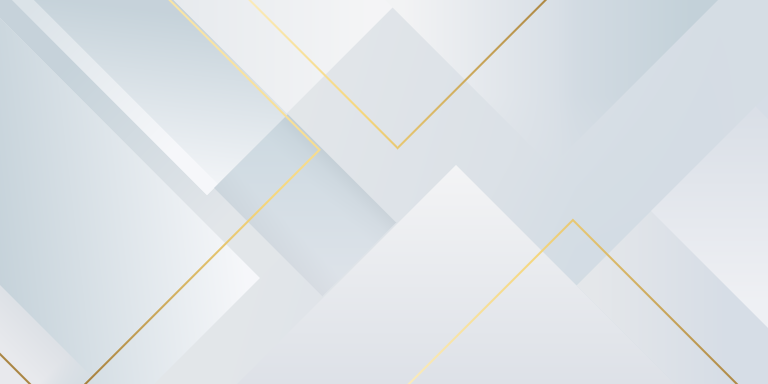
This background is drawn by a WebGL 1 fragment shader. Its source:

```glsl
precision highp float;
// Pale overlapping panels turned by 45 degrees, crossed by thin gold chevrons.
// Panels are boxes in diagonal axes (x + y, x - y), each with a soft gradient;
// lengths are in canvas heights and y is measured down from the top.
uniform vec2 u_resolution;

const vec3 STEEL = vec3(0.775, 0.825, 0.855);
const vec3 MIST = vec3(0.835, 0.865, 0.895);
const vec3 SILVER = vec3(0.885, 0.900, 0.915);
const vec3 SNOW = vec3(0.965, 0.970, 0.980);
const float FAR = 9.0;

// Linear position of v between a and b, limited to 0..1
float ramp(float a, float b, float v) {
  return clamp((v - a) / (b - a), 0.0, 1.0);
}

// Coverage of a diagonal box with corners lo and hi
float panel(vec2 q, vec2 lo, vec2 hi, float pixel) {
  vec2 inside = min(q - lo, hi - q);
  return clamp(0.5 + min(inside.x, inside.y) / (1.414 * pixel), 0.0, 1.0);
}

// Coverage of a thin right-angled line; side selects the quadrant it bounds
float chevron(vec2 q, vec2 corner, vec2 side, float pixel) {
  vec2 m = (q - corner) * side;
  float dist = abs(min(m.x, m.y)) / 1.414;
  return clamp(0.5 + (0.0027 - dist) / pixel, 0.0, 1.0);
}

// Metal tone from pale (0) through yellow to bronze (1)
vec3 gold(float tone) {
  vec3 pale = vec3(0.98, 0.92, 0.73);
  vec3 yellow = vec3(0.96, 0.84, 0.49);
  vec3 bronze = vec3(0.64, 0.49, 0.24);
  return mix(mix(pale, yellow, ramp(0.0, 0.35, tone)), bronze, ramp(0.35, 1.0, tone));
}

void main() {
  float pixel = 1.0 / u_resolution.y;
  vec2 p = gl_FragCoord.xy * pixel;
  p.y = 1.0 - p.y;
  vec2 q = vec2(p.x + p.y, p.x - p.y);

  // Base sheet, darkening towards the right
  vec3 col = mix(SILVER, MIST, ramp(0.9, 1.9, p.x + 0.3 * p.y));
  col = mix(col, vec3(0.82, 0.86, 0.89), 0.8 * ramp(1.75, 2.25, q.x) * ramp(0.45, 0.0, abs(p.x - 1.5)));

  // Shaded gap beside the left panel
  float gap = panel(q, vec2(-FAR, -0.047), vec2(1.401, 0.068), pixel);
  col = mix(col, mix(STEEL, SILVER, ramp(0.35, 1.15, q.x)), gap);

  // Left panel and the faint sheet in its lower corner
  vec3 leftTone = mix(STEEL, SNOW, ramp(0.0, 0.64, p.x - 0.12 * (p.y - 0.7)));
  col = mix(col, leftTone, panel(q, vec2(-FAR), vec2(1.401, -0.047), pixel));
  vec3 cornerTone = mix(vec3(0.865, 0.880, 0.900), vec3(0.91, 0.915, 0.93), ramp(-0.742, -0.9, q.y));
  col = mix(col, cornerTone, panel(q, vec2(-FAR), vec2(1.24, -0.742), pixel) * ramp(1.24, 1.1, q.x));

  // Upper left panel with its bright bevel
  vec3 upperTone = mix(STEEL, SNOW, ramp(0.03, 0.5, p.y - 0.12 * (p.x - 0.4)));
  col = mix(col, upperTone, panel(q, vec2(-FAR, 0.031), vec2(1.047, 0.452), pixel));
  vec3 bevelTone = mix(vec3(0.86, 0.89, 0.91), SNOW, ramp(0.1, 0.85, q.x));
  col = mix(col, bevelTone, panel(q, vec2(-FAR, 0.031), vec2(1.047, 0.088), pixel));

  // White panel at the top
  vec3 topTone = mix(vec3(0.905, 0.918, 0.932), vec3(0.955, 0.958, 0.963), ramp(0.45, 0.95, p.x));
  col = mix(col, topTone, panel(q, vec2(-FAR, 0.452), vec2(1.042, FAR), pixel));

  // Steel block with shadows along its upper right and lower left sides
  vec3 blockTone = mix(STEEL, vec3(0.845, 0.865, 0.890), ramp(0.32, 0.75, p.y));
  blockTone += 0.025 * ramp(0.45, 0.33, q.y) - 0.03 * ramp(0.17, 0.068, q.y);
  blockTone -= 0.02 * ramp(0.40, 0.452, q.y);
  col = mix(col, blockTone, panel(q, vec2(1.047, 0.068), vec2(1.611, 0.452), pixel));

  // Upper right wedge, white to steel, melting into the base at its tip
  vec3 wedgeTone = mix(vec3(0.95, 0.952, 0.957), MIST, ramp(1.05, 1.5, p.x));
  wedgeTone = mix(wedgeTone, vec3(0.765, 0.82, 0.85), ramp(1.45, 1.8, p.x));
  float wedge = panel(q, vec2(-FAR, 1.003), vec2(1.870, FAR), pixel);
  col = mix(col, wedgeTone, wedge * ramp(0.46, 0.25, p.y));

  // Right panel and the lighter sheet on top of it
  vec3 rightTone = mix(vec3(0.895, 0.905, 0.918), vec3(0.838, 0.865, 0.900), ramp(1.55, 1.9, p.x));
  col = mix(col, rightTone, panel(q, vec2(2.245, 0.758), vec2(FAR), pixel));
  vec3 sheetTone = mix(vec3(0.935, 0.940, 0.955), vec3(0.855, 0.876, 0.905), ramp(0.78, 0.3, p.y));
  col = mix(col, sheetTone, panel(q, vec2(2.245, 1.146), vec2(FAR, 1.69), pixel));

  // Central peak, bright at the apex
  vec3 peakTone = mix(vec3(0.955, 0.957, 0.962), vec3(0.865, 0.880, 0.905), ramp(0.43, 1.02, p.y));
  col = mix(col, peakTone, panel(q, vec2(1.617, -FAR), vec2(FAR, 0.758), pixel));

  // Gold lines
  col = mix(col, gold(0.12 + 0.85 * p.y * p.y), chevron(q, vec2(1.222, 0.442), vec2(-1.0), pixel));
  col = mix(col, gold(ramp(0.65, 1.5, p.x)), chevron(q, vec2(1.421, 0.650), vec2(-1.0, 1.0), pixel));
  col = mix(col, gold(ramp(1.07, 2.0, p.x)), chevron(q, vec2(2.065, 0.919), vec2(1.0, -1.0), pixel));
  col = mix(col, gold(0.95), chevron(q, vec2(FAR, -0.922), vec2(-1.0), pixel));

  gl_FragColor = vec4(col, 1.0);
}
```
